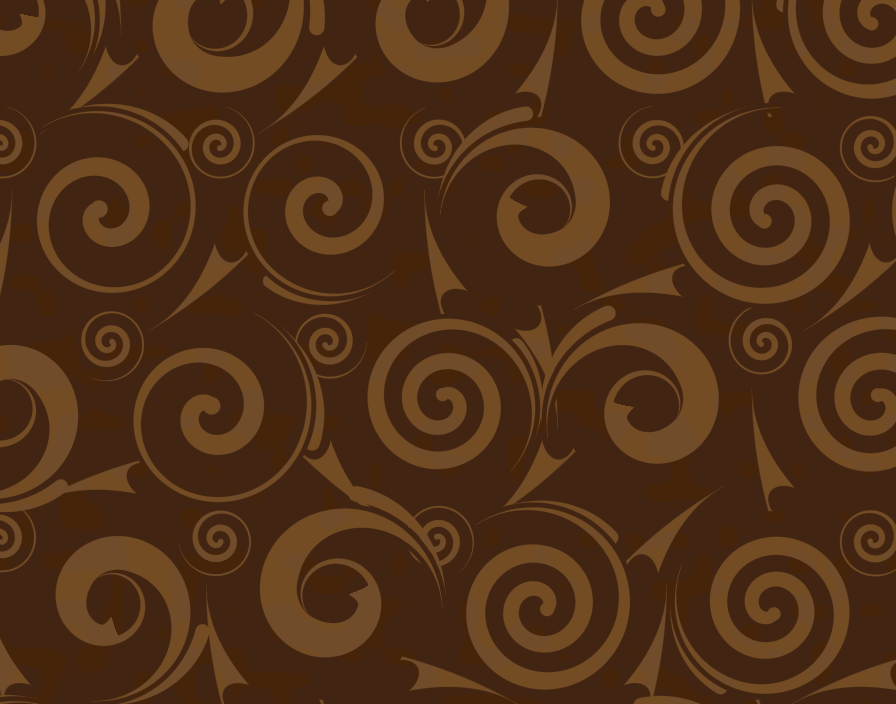
A WebGL 2 fragment shader for this pattern:

```glsl
#version 300 es
precision highp float;
// Golden brown scrolls, curls and forked leaves scattered over dark chocolate.

#define CELL vec2(0.31, 0.28)
#define SCROLL_RADIUS 0.152
#define CURL_RADIUS 0.056
#define LEAF_LENGTH 0.17
#define JITTER 0.022
#define GAP 0.007
#define BROWN vec3(0.26, 0.14, 0.07)
#define BROWN_WARM vec3(0.27, 0.14, 0.04)
#define GOLD vec3(0.45, 0.30, 0.14)
#define GOLD_DULL vec3(0.44, 0.30, 0.17)

uniform vec2 u_resolution;
out vec4 fragColor;

const float TAU = 6.2831853;

float hash(vec2 p) {
    vec3 q = fract(p.xyx * 0.1031);
    q += dot(q, q.yzx + 33.33);
    return fract((q.x + q.y) * q.z);
}

float noise(vec2 p) {
    vec2 i = floor(p), f = fract(p);
    f = f * f * (3.0 - 2.0 * f);
    return mix(mix(hash(i), hash(i + vec2(1, 0)), f.x),
               mix(hash(i + vec2(0, 1)), hash(i + vec2(1, 1)), f.x), f.y);
}

vec2 direction(float a) { return vec2(cos(a), sin(a)); }

vec2 turn(vec2 p, float a) {
    vec2 d = direction(a);
    return vec2(dot(p, d), dot(p, vec2(-d.y, d.x)));
}

// Broad crescent that ends in a barb and a hairline inner curl; unit size.
float hookedScroll(vec2 p) {
    float r = length(p), start = mod(atan(p.y, p.x), TAU), d = 1e3;
    for (int k = 0; k < 2; k++) {
        float t = start + TAU * float(k);
        if (t > 10.4) break;
        float outer = exp(-0.13 * t);
        float body = 0.34 * smoothstep(-0.1, 2.8, t) * (1.0 - 0.4 * smoothstep(4.0, 6.5, t));
        body += 0.07 * smoothstep(6.1, 6.6, t);
        float hairline = 0.075 * (10.2 - t) / 3.6;
        float width = mix(body, hairline, smoothstep(6.6, 6.74, t));
        d = min(d, max(r - outer, outer - width - r));
    }
    return d;
}

// Evenly wound spiral, thin outside and round at its inner end; unit size.
float woundWidth(float t, float end, float thick, float delay) {
    float swell = smoothstep(delay, delay + 5.0, t);
    return (0.05 * smoothstep(-0.2, 1.5, t) + thick * swell) * (1.0 - 0.35 * t / end);
}

float woundScroll(vec2 p, float turns, float thick, float delay) {
    float r = length(p), start = mod(atan(p.y, p.x), TAU);
    float span = turns * TAU, end = 0.85 * span;
    float endWidth = woundWidth(end, end, thick, delay);
    float d = length(p - direction(end) * (0.15 - 0.5 * endWidth)) - 0.5 * endWidth;
    for (int k = 0; k < 3; k++) {
        float t = start + TAU * float(k);
        if (t > end) break;
        float outer = 1.0 - t / span;
        float width = woundWidth(t, end, thick, delay);
        d = min(d, max(r - outer, outer - width - r));
    }
    return d;
}

// Round-ended tendril that runs beside the tail of a scroll; unit size.
float tendril(vec2 p) {
    float t = clamp(mod(atan(p.y, p.x) + 1.0, TAU) - 1.0, 0.0, 1.45);
    float radius = exp(-0.13 * t) + 0.03 + 0.11 * t / 1.45;
    return length(p - direction(t) * radius) - 0.075 * smoothstep(-0.1, 1.5, t) + 0.004;
}

// Bent leaf growing along +x from a thin stalk to a forked end; unit size.
float leaf(vec2 p) {
    p += vec2(0.72, 0.1);
    float x = max(p.x, 0.0);
    float y = p.y - 0.32 * x * x;
    float d = max(0.85 * (abs(y) - 0.19 * x * x), -p.x);
    d = max(d, 0.22 - length(vec2(p.x - 1.04, y - 0.05)));
    return max(d, p.x - 1.03);
}

void main() {
    vec2 uv = gl_FragCoord.xy / u_resolution.y;
    float scrolls = 1e3, accents = 1e3;
    float row = floor(uv.y / CELL.y);

    // Staggered cells: a scroll in each, curls and leaves in the holes between
    for (int j = -1; j <= 1; j++) {
        float y = row + float(j), shift = 0.5 * mod(y, 2.0);
        float column = floor(uv.x / CELL.x - shift);
        for (int i = -1; i <= 1; i++) {
            vec2 id = vec2(column + float(i), y) + 17.0;
            float kind = hash(id), spin = hash(id + 41.0), side = hash(id + 83.0);
            vec2 p = uv - (id - 17.0 + 0.5 + vec2(shift, 0.0)) * CELL;

            vec2 q = p - JITTER * (vec2(side, spin) - 0.5);
            q = turn(q, TAU * spin);
            if (side < 0.5) q.y = -q.y;
            float size = SCROLL_RADIUS * mix(0.9, 1.04, hash(id + 29.0));
            q /= size;
            float d = kind < 0.5 ? hookedScroll(q)
                    : kind < 0.78 ? woundScroll(q, 2.8, 0.16, 0.0)
                    : woundScroll(q, 2.3, 0.2, 3.0);
            scrolls = min(scrolls, d * size);
            accents = min(accents, tendril(q) * size);

            vec2 low = p - vec2(0.5, 0.333) * CELL, high = p - vec2(0.0, 0.667) * CELL;
            float pick = floor(3.0 * hash(id + 57.0)) / 3.0;
            if (hash(id + 11.0) < 0.6) {
                vec2 c = turn(low, TAU * side) / CURL_RADIUS;
                if (spin < 0.5) c.y = -c.y;
                accents = min(accents, woundScroll(c, 2.8, 0.17, 3.0) * CURL_RADIUS);
            } else {
                accents = min(accents, leaf(turn(low, TAU * (0.25 + pick)) / LEAF_LENGTH) * LEAF_LENGTH);
            }
            vec2 l = turn(high, TAU * (0.75 + pick)) / LEAF_LENGTH;
            if (kind < 0.5) l.y = -l.y;
            accents = min(accents, leaf(l) * LEAF_LENGTH);
        }
    }

    // Accents tuck behind the scrolls with a narrow gap
    float d = min(scrolls, max(accents, GAP - scrolls));
    float edge = 0.8 / u_resolution.y;
    float ink = 1.0 - smoothstep(-edge, edge, d);

    // Faint drift of hue in both colours
    float drift = noise(uv * 30.0);
    vec3 ground = mix(BROWN, BROWN_WARM, smoothstep(0.68, 0.78, drift));
    vec3 gold = mix(GOLD, GOLD_DULL, smoothstep(0.54, 0.64, drift));
    fragColor = vec4(mix(ground, gold, ink), 1.0);
}
```
